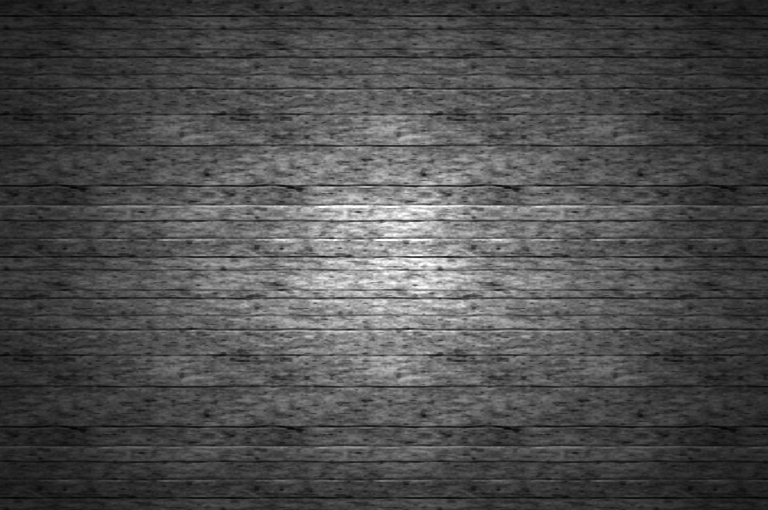
Give the GLSL for this texture, as a Shadertoy shader.

```glsl
#define TILE vec2(0.425, 0.4724)
#define TILE_TOP 0.636
#define GLOW_CENTER vec2(0.508, 0.5)
#define GLOW_PEAK 0.76
#define GLOW_FALLOFF 2.6
#define GLOW_STRETCH 1.32
#define RING_COUNT 1.4
#define RING_CONTRAST 0.17
#define FIBRE_CONTRAST 0.90
#define SEAM_WIDTH 0.0012
#define KNOTS 6

const float TAU = 6.2832;

// Each board: top edge within the tile, seam darkness, edge highlight, tone
const vec4 BOARDS[12] = vec4[12](
    vec4(0.000, 0.90, 0.25, 0.86), vec4(0.079, 0.45, 0.75, 1.08),
    vec4(0.146, 0.80, 0.05, 0.97), vec4(0.217, 0.40, 0.85, 0.88),
    vec4(0.296, 0.85, 0.05, 1.03), vec4(0.350, 0.55, 0.00, 1.02),
    vec4(0.433, 0.45, 0.20, 0.98), vec4(0.467, 0.75, 0.10, 1.00),
    vec4(0.538, 0.55, 0.00, 1.03), vec4(0.596, 0.80, 0.60, 1.00),
    vec4(0.704, 0.70, 0.00, 1.04), vec4(0.833, 0.80, 0.10, 0.95));

float hash(vec2 p) {
    return fract(sin(dot(p, vec2(127.1, 311.7))) * 43758.5);
}

// Value noise that repeats once per tile
float tileNoise(vec2 uv, vec2 cells, float seed) {
    vec2 p = uv * cells;
    vec2 i = floor(p);
    vec2 f = p - i;
    f = f * f * (3.0 - 2.0 * f);
    vec2 a = mod(i, cells) + seed;
    vec2 b = mod(i + 1.0, cells) + seed;
    return mix(mix(hash(a), hash(vec2(b.x, a.y)), f.x),
               mix(hash(vec2(a.x, b.y)), hash(b), f.x), f.y);
}

float wrapDelta(float d) {
    return fract(d + 0.5) - 0.5;
}

float line(float d, float width, float blur) {
    return 1.0 - smoothstep(width, width + blur, abs(d));
}

// Curved growth rings, bent around scattered knots
float woodGrain(vec2 uv, float board, out float knotShade) {
    float field = tileNoise(uv, vec2(7.0, 26.0), 3.0 + board * 7.0);
    field += 0.4 * tileNoise(uv, vec2(17.0, 52.0), 19.0);
    knotShade = 0.0;
    for (int k = 0; k < KNOTS; k++) {
        float id = float(k);
        vec2 center = vec2(hash(vec2(id, 4.0)), hash(vec2(id, 9.0)));
        vec2 d = vec2(wrapDelta(uv.x - center.x), wrapDelta(uv.y - center.y));
        d *= vec2(26.0, 58.0);
        float r2 = dot(d, d);
        field += 0.7 * exp(-r2 * 0.6);
        knotShade += exp(-r2 * 5.0);
    }
    float phase = TAU * RING_COUNT * field;
    return sin(phase) * (1.0 - smoothstep(1.5, 3.2, fwidth(phase)));
}

float woodTone(vec2 uv) {
    vec2 cell = fract(uv);
    float blur = 1.3 / (iResolution.y * TILE.y);
    float board = 0.0, tone = 0.98, seam = 0.0, highlight = 0.0;
    float wear = tileNoise(uv, vec2(22.0, 40.0), 51.0);
    float wobble = 0.005 * (tileNoise(uv, vec2(9.0, 12.0), 61.0) - 0.5);

    // Boards, seams and worn bright edges
    for (int i = 0; i < 12; i++) {
        vec4 b = BOARDS[i];
        if (cell.y >= b.x) {
            board = float(i);
            tone = b.w;
        }
        float d = wrapDelta(cell.y - b.x) + wobble;
        seam = max(seam, b.y * line(d, SEAM_WIDTH, blur));
        highlight = max(highlight, b.z * line(d - 0.008, SEAM_WIDTH, blur));
    }

    // Rings, fine fibres and short scratches
    float knotShade;
    float rings = woodGrain(uv, board, knotShade);
    float fibre = 0.40 * tileNoise(uv, vec2(18.0, 104.0), 7.0)
                + 0.35 * tileNoise(uv, vec2(44.0, 128.0), 23.0)
                + 0.25 * tileNoise(uv, vec2(96.0, 136.0), 29.0) - 0.5;
    float scratch = smoothstep(0.72, 0.95, tileNoise(uv, vec2(26.0, 92.0), 37.0));
    float ringArea = mix(0.3, 1.0, tileNoise(uv, vec2(5.0, 12.0), 71.0));
    tone += RING_CONTRAST * ringArea * rings + FIBRE_CONTRAST * fibre;
    tone -= 0.35 * scratch + 0.25 * knotShade;

    // Broad stains and pale patches
    tone += 0.22 * (tileNoise(uv, vec2(6.0, 18.0), 83.0) - 0.5);
    float paleBand = smoothstep(0.69, 0.74, cell.y) * (1.0 - smoothstep(0.80, 0.85, cell.y));
    float darkBand = 1.0 - smoothstep(0.05, 0.30, cell.y);
    tone += cos(TAU * uv.x) * (0.13 * paleBand + 0.11 * darkBand);

    tone += highlight * (0.1 + 0.7 * wear);
    return max(tone, 0.08) * (1.0 - seam * (0.3 + 0.65 * wear));
}

void mainImage(out vec4 fragColor, in vec2 fragCoord) {
    float aspect = iResolution.x / iResolution.y;
    vec2 p = fragCoord / iResolution.y;
    vec2 fromGlow = p - GLOW_CENTER * vec2(aspect, 1.0);

    vec2 uv = vec2(fromGlow.x, TILE_TOP - p.y) / TILE;
    float wood = woodTone(uv);

    // Elliptical light with a softened peak
    vec2 e = fromGlow / vec2(GLOW_STRETCH, 1.0);
    float light = GLOW_PEAK * exp(-GLOW_FALLOFF * (sqrt(dot(e, e) + 0.004) - 0.063));

    fragColor = vec4(vec3(clamp(light * wood, 0.0, 1.0)), 1.0);
}
```
